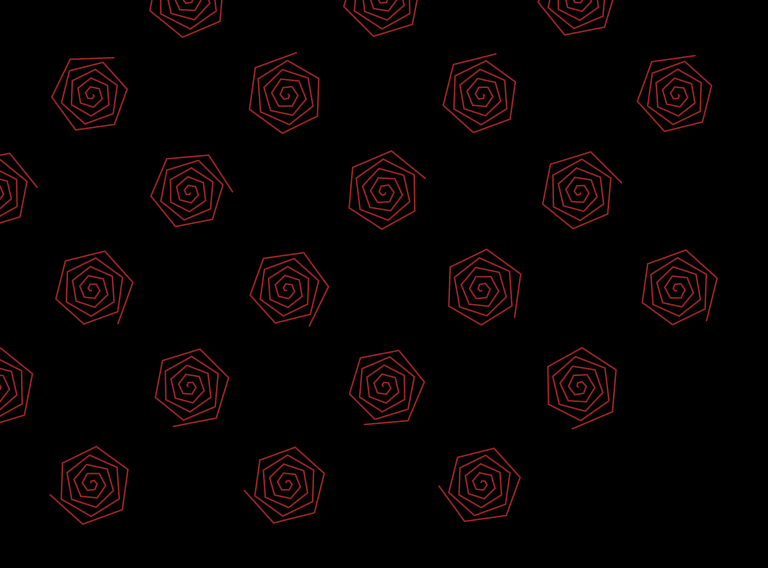
Write a WebGL 1 fragment shader that draws this pattern.

```glsl
precision highp float;

uniform vec2 u_resolution;

// Lengths are fractions of the canvas height
const vec2 PITCH = vec2(0.3434, 0.1711);
const vec2 FIRST_CENTER = vec2(-0.0100, -0.0042);
const float COLUMNS = 4.0;
const float ROWS = 6.0;
const float SPIRAL_COUNT = 22.0;

const float SIDE_GROWTH = 0.002646;
const float HALF_WIDTH = 0.00132;
const float TURN = radians(62.0);
const float HEADING_STEP = radians(59.0);

const vec3 BACKGROUND = vec3(0.0);
const vec3 LINE_COLOR = vec3(0.64, 0.15, 0.155);

vec2 direction(float angle) {
  return vec2(cos(angle), sin(angle));
}

float segmentDistance(vec2 p, vec2 a, vec2 b) {
  vec2 ap = p - a;
  vec2 ab = b - a;
  return length(ap - ab * clamp(dot(ap, ab) / dot(ab, ab), 0.0, 1.0));
}

// Polyline whose sides lengthen steadily while it turns by a fixed angle
float spiralDistance(vec2 p, float heading, float turn, float growth) {
  float halfSine = sin(0.5 * turn);
  vec2 start = direction(heading) * growth * 0.25 / (halfSine * halfSine);
  float nearest = 1.0;
  for (int i = 1; i < 30; i++) {
    float side = float(i);
    vec2 end = start + direction(heading + side * turn) * side * growth;
    nearest = min(nearest, segmentDistance(p, start, end));
    start = end;
  }
  return nearest;
}

// Position in the drawing order: down the diagonals, wrapping at the edges
float spiralOrder(vec2 cell) {
  float diagonal = floor(mod(cell.x - floor(cell.y * 0.5) - 0.5, COLUMNS));
  return cell.y + ROWS * (COLUMNS - 1.0 - diagonal);
}

float isWithin(float value, float low, float high) {
  return step(low - 0.5, value) * step(value, high + 0.5);
}

void main() {
  // Canvas position measured down from the top left corner
  vec2 p = vec2(gl_FragCoord.x, u_resolution.y - gl_FragCoord.y) / u_resolution.y;
  float pixel = 1.0 / u_resolution.y;

  // Staggered grid
  vec2 q = p - FIRST_CENTER;
  float row = floor(q.y / PITCH.y + 0.5);
  q.x -= 0.5 * PITCH.x * mod(row, 2.0);
  vec2 cell = vec2(floor(q.x / PITCH.x + 0.5), row);
  vec2 local = q - cell * PITCH;

  // The first and last places in the sequence stay empty
  float order = spiralOrder(cell);
  float present = isWithin(order, 1.0, SPIRAL_COUNT)
                * isWithin(cell.x, 0.0, COLUMNS - 1.0)
                * isWithin(cell.y, 0.0, ROWS - 1.0);

  // Each spiral is rotated a step further than the one before
  float heading = HEADING_STEP * (order - 1.0);
  float d = spiralDistance(local, heading, TURN, SIDE_GROWTH);
  float coverage = present * clamp(0.5 + (HALF_WIDTH - d) / pixel, 0.0, 1.0);

  gl_FragColor = vec4(mix(BACKGROUND, LINE_COLOR, coverage), 1.0);
}
```
